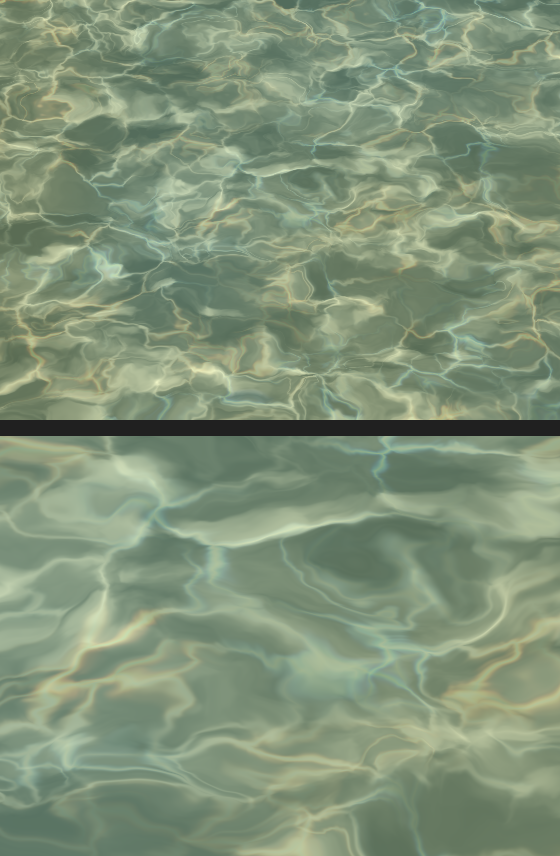
Top, the full canvas; bottom, a detail of the centre.
A Shadertoy shader for this texture:

```glsl
const vec3 DEEP_GREEN = vec3(0.335, 0.425, 0.350);  // unlit water
const vec3 SUN_SPAN = vec3(0.340, 0.305, 0.250);    // added by full light
const vec3 TINT = vec3(-0.020, 0.000, 0.022);       // slow drift to blue
const vec3 DISPERSION = vec3(-1.0, 0.0, 1.0);       // colour split of light
const float CELLS = 6.3;          // large cells per canvas height
const float FLATTEN = 1.5;        // horizontal stretch of the ripples
const float PERSPECTIVE = 0.35;   // extra density at the far edge
const float WARP = 1.25;
const float FINE_WARP = 0.30;
const float LINE_WIDTH = 0.042;
const float FRINGE = 0.030;

float hash(vec2 c) {
    return fract(sin(dot(c, vec2(127.1, 311.7))) * 43758.5453);
}

vec2 hash2(vec2 c) {
    return vec2(hash(c), hash(c + 57.3));
}

float noise(vec2 p) {
    vec2 i = floor(p), f = fract(p);
    f = f * f * f * (f * (f * 6.0 - 15.0) + 10.0);
    return mix(mix(hash(i), hash(i + vec2(1, 0)), f.x),
               mix(hash(i + vec2(0, 1)), hash(i + vec2(1, 1)), f.x), f.y);
}

float fbm(vec2 p) {
    float sum = 0.0, amp = 0.533;
    for (int i = 0; i < 4; i++) {
        sum += amp * noise(p);
        p = mat2(1.6, 1.2, -1.2, 1.6) * p + 7.7;
        amp *= 0.5;
    }
    return sum;
}

vec2 fbm2(vec2 p) {
    return vec2(fbm(p), fbm(p + 31.4)) - 0.5;
}

// Voronoi cells: x is the distance to the border, y a random value per cell
vec2 cellWeb(vec2 p) {
    vec2 base = floor(p), f = fract(p), nearCell = vec2(0), nearest = vec2(0);
    float best = 9.0;
    for (int j = -1; j <= 1; j++)
    for (int i = -1; i <= 1; i++) {
        vec2 c = vec2(i, j);
        vec2 r = c + hash2(base + c) - f;
        float d = dot(r, r);
        if (d < best) { best = d; nearest = r; nearCell = c; }
    }
    float border = 9.0;
    for (int j = -2; j <= 2; j++)
    for (int i = -2; i <= 2; i++) {
        vec2 c = nearCell + vec2(i, j);
        vec2 r = c + hash2(base + c) - f;
        vec2 gap = r - nearest;
        if (dot(gap, gap) > 1e-5)
            border = min(border, dot(0.5 * (r + nearest), normalize(gap)));
    }
    return vec2(border, hash(base + nearCell + 11.9));
}

// Soft line whose colour channels are shifted apart
vec3 prismLine(float d, float width, float split) {
    vec3 x = (d + split * DISPERSION) / width;
    return exp(-x * x);
}

void mainImage(out vec4 fragColor, in vec2 fragCoord) {
    vec2 p = fragCoord / iResolution.y;

    // Foreshortened, rippled surface
    vec2 q = vec2(p.x - 0.667, p.y * FLATTEN) * CELLS;
    q *= 1.0 + PERSPECTIVE * p.y;
    q += WARP * fbm2(q * 0.8);
    q += FINE_WARP * fbm2(q * 2.6 + 5.0);

    // Broad light and shaded cells
    float glow = smoothstep(0.34, 0.68, fbm(q * 0.85 + 17.0));
    vec2 big = cellWeb(q);
    vec2 small = cellWeb(q * 1.9 + 23.0);
    float inside = smoothstep(0.0, 0.16, big.x);
    float insideSmall = smoothstep(0.0, 0.18, small.x);
    float halo = exp(-6.0 * big.x);
    float level = 0.10 + 0.29 * glow + 0.20 * halo * (0.3 + glow);
    level += 0.24 * (big.y - 0.5) * inside;
    level += 0.20 * (small.y - 0.5) * insideSmall * (0.25 + glow);
    level += 0.55 * (fbm(q * vec2(1.8, 3.2) + 3.0) - 0.5) * (0.3 + glow);

    // Caustic web of large and small cells
    float split = FRINGE * (noise(q * 1.3 + 41.0) - 0.5) * 2.0;
    float strength = smoothstep(0.25, 0.85, noise(q * 0.9 + 63.0));
    float faint = smoothstep(0.35, 0.9, noise(q * 1.2 + 87.0));
    vec3 light = vec3(level);
    light += (0.12 + 0.48 * strength) * prismLine(big.x, LINE_WIDTH, split);
    light += 0.42 * faint * (0.2 + glow)
           * prismLine(small.x, LINE_WIDTH * 1.6, split * 1.6);

    // Nested loops of folded light
    float height = 0.7 * noise(q * 1.4 + 9.0) + 0.3 * noise(q * 2.9 + 29.0);
    float loopDist = abs(fract(height * 3.5) - 0.5);
    light += 0.30 * glow * prismLine(loopDist, 0.10, split * 2.5);

    // Sun glints gathered in flat clumps
    float glint = smoothstep(0.56, 0.78, fbm(q * vec2(1.0, 1.9) + 71.0));
    light += glint * (0.25 + 0.65 * halo);

    // Roll off the brightest light
    light = max(light, 0.0);
    light = mix(light, 0.9 + 0.5 * (light - 0.9), step(0.9, light));
    vec3 color = DEEP_GREEN + SUN_SPAN * light;
    color += TINT * (2.0 * noise(p * 2.3 + 4.0) - 1.0);
    fragColor = vec4(clamp(color, 0.0, 1.0), 1.0);
}
```
